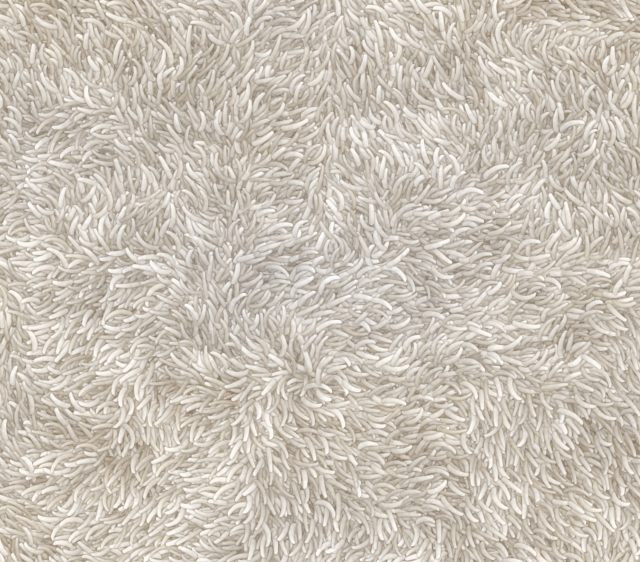
A WebGL 2 fragment shader for this texture:

```glsl
#version 300 es
precision highp float;
// Cream shag pile: layers of short, bent, tapered strands on jittered grids.
// Strands fan out from a parting, swirl in tufts, and are painted from the
// deep pile up to the tips, each one shading the strands beneath it.

#define LAYERS 10
#define CELL 0.026          // grid cell, in canvas heights
#define STRAND_WIDTH 0.0043 // half width at the root
#define TUFT_SCALE 8.0      // tufts per canvas height
#define TUFT_SWIRL 3.4      // turning of tufts, radians
#define STRAY 1.3           // turning of single strands, radians
#define SHADOW 0.36
#define PARTING vec2(0.56, 0.32)
#define DARK vec3(0.54, 0.49, 0.43)
#define LIGHT vec3(0.965, 0.95, 0.925)

uniform vec2 u_resolution;
out vec4 outColor;

float hash(vec2 p) {
    return fract(sin(dot(p, vec2(127.1, 311.7))) * 43758.5453);
}

float noise(vec2 p) {
    vec2 i = floor(p), f = fract(p);
    f = f * f * (3.0 - 2.0 * f);
    return mix(mix(hash(i), hash(i + vec2(1, 0)), f.x),
               mix(hash(i + vec2(0, 1)), hash(i + vec2(1, 1)), f.x), f.y);
}

// Direction in which the pile lies at a point
float pileAngle(vec2 p) {
    vec2 away = p - PARTING;
    return atan(away.y, away.x) + (noise(p * TUFT_SCALE) - 0.5) * TUFT_SWIRL;
}

// Paints one strand over pile = (tone, warmth); d runs from its centre
void paintStrand(inout vec2 pile, vec2 d, vec2 centre, vec2 id, float height, float soft) {
    float shade = hash(id + 3.7), curl = hash(id + 8.3), size = hash(id + 5.9);
    float angle = pileAngle(centre) + (hash(id + 1.3) - 0.5) * STRAY;
    float c = cos(angle), s = sin(angle);
    vec2 q = vec2(c * d.x + s * d.y, c * d.y - s * d.x);

    // Bend the axis into a parabola and taper towards the tip
    float halfLength = CELL * mix(0.6, 1.0, size);
    float bend = (curl - 0.5) * 0.9;
    float along = q.x / halfLength;
    float slope = 2.0 * bend * along;
    float across = (q.y - bend * halfLength * (along * along - 0.3)) * inversesqrt(1.0 + slope * slope);
    float width = STRAND_WIDTH * mix(0.75, 1.15, shade) * (1.0 - 0.3 * smoothstep(-0.2, 1.0, along));
    float beyond = max(abs(q.x) - halfLength + width, 0.0);
    float dist = length(vec2(across, beyond)) - width;

    // Soft contact shadow, then the rounded strand itself
    pile.x *= 1.0 - SHADOW * (1.0 - smoothstep(-0.001, 0.0042, dist));
    float roundness = clamp(across / width, -1.0, 1.0);
    float lit = roundness * sign(c + 0.001);
    float tone = mix(0.46, 0.80, height) + (shade - 0.5) * 0.30
               + 0.17 * along + 0.10 * lit - 0.14 * roundness * roundness;
    float warmth = 0.7 * curl * size + 0.35 * (1.0 - shade) - 0.12 * along;
    float cover = 1.0 - smoothstep(-soft, soft, dist);
    pile = mix(pile, vec2(tone, warmth), cover);
}

void main() {
    vec2 p = gl_FragCoord.xy / u_resolution.y;
    float soft = max(0.9 / u_resolution.y, 0.0008);
    vec2 pile = vec2(0.2, 0.6);

    for (int layer = 0; layer < LAYERS; layer++) {
        float height = float(layer) / float(LAYERS - 1);
        vec2 shift = vec2(0.37, 0.61) * float(layer);
        vec2 home = floor(p / CELL + shift);
        for (int j = -1; j <= 1; j++) {
            for (int i = -1; i <= 1; i++) {
                vec2 cell = home + vec2(i, j);
                vec2 id = cell + 19.0 * float(layer);
                vec2 jitter = vec2(hash(id), hash(id + 41.7)) * 0.7 + 0.15;
                vec2 centre = (cell + jitter - shift) * CELL;
                vec2 d = p - centre;
                if (dot(d, d) < 1.3 * CELL * CELL)
                    paintStrand(pile, d, centre, id, height, soft);
            }
        }
    }

    // Hollows between tufts, fine fibre grain and broad warm patches
    float hollow = noise(p * 17.0 + 5.0) * 0.6 + noise(p * 34.0 + 9.0) * 0.4;
    float tone = pile.x + (hollow - 0.5) * 0.34 + (noise(p * 210.0) - 0.5) * 0.12;
    float patches = noise(p * 4.0 + 20.0) * 0.6 + 0.6 * length(p - PARTING - vec2(-0.1, 0.2));
    float warmth = pile.y + patches - 0.75;

    vec3 color = mix(DARK, LIGHT, clamp(tone, 0.0, 1.05));
    color -= warmth * vec3(-0.005, 0.02, 0.065) * (1.15 - 0.6 * clamp(tone, 0.0, 1.0));
    outColor = vec4(clamp(color, 0.0, 1.0), 1.0);
}
```
